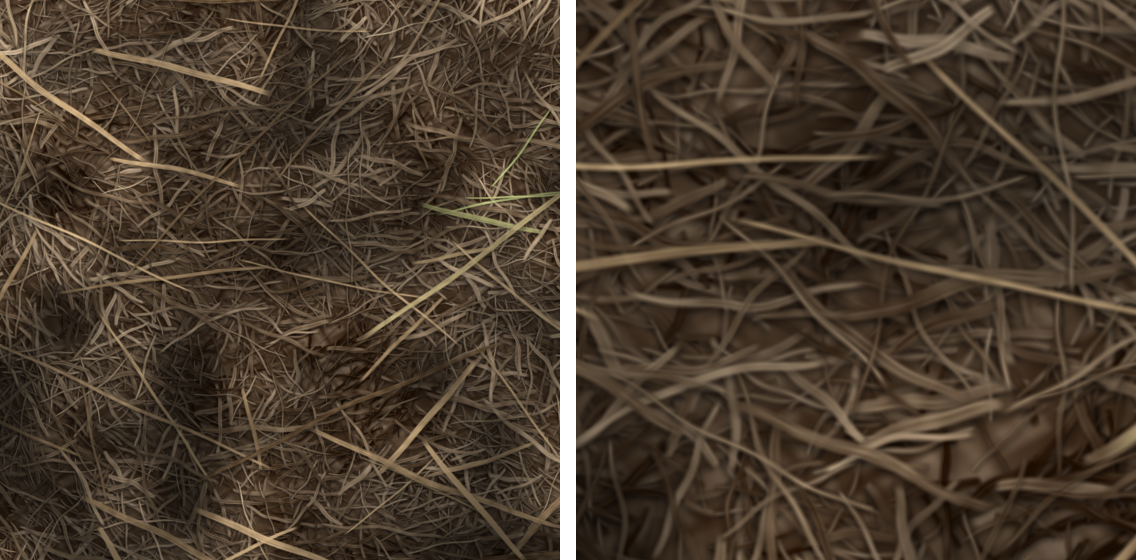
Left, the full canvas; right, a detail of the centre.
Give the GLSL for this texture, as a three.js fragment shader.

```glsl
// Draws a tangled mat of dry hay: fine brown fibres crossed by long pale stalks.
varying vec2 vUv;

const vec3 SHADE_BROWN = vec3(0.125, 0.075, 0.035);
const vec3 PALE_STRAW = vec3(0.53, 0.47, 0.4);
const vec3 DRY_TINT = vec3(1.0);
const vec3 GOLDEN_TINT = vec3(1.05, 1.0, 0.88);
const vec3 GREEN_TINT = vec3(0.88, 1.04, 0.78);
const vec2 GREEN_PATCH = vec2(0.88, 0.7);
const float EDGE = 0.0019;
const int FIBRE_LAYERS = 18;
const int STALK_LAYERS = 4;

// Width is in canvas units; bend is in cells; spread scales the stray angle.
struct Straw {
  float cells, halfWidth, density, bend, spread, tone;
  vec3 tint;
};

vec3 hash3(vec3 p) {
  p = fract(p * vec3(0.1031, 0.1030, 0.0973));
  p += dot(p, p.yxz + 33.33);
  return fract((p.xxy + p.yxx) * p.zyx);
}

float noise(vec2 p, float seed) {
  vec2 i = floor(p);
  vec2 f = smoothstep(0.0, 1.0, fract(p));
  float low = mix(hash3(vec3(i, seed)).x, hash3(vec3(i + vec2(1.0, 0.0), seed)).x, f.x);
  float high = mix(hash3(vec3(i + vec2(0.0, 1.0), seed)).x, hash3(vec3(i + 1.0, seed)).x, f.x);
  return mix(low, high, f.y);
}

vec2 rotate(vec2 p, float angle) {
  float c = cos(angle);
  float s = sin(angle);
  return vec2(c * p.x + s * p.y, c * p.y - s * p.x);
}

vec3 strawColor(float tone) {
  return mix(SHADE_BROWN, PALE_STRAW, clamp(tone, -0.1, 1.2));
}

// Prevailing direction: falling at lower left, rising at upper right.
float layAngle(vec2 p) {
  float rise = smoothstep(0.3, 0.8, p.x * 0.4 + p.y * 0.6);
  return mix(-0.45, 0.35, rise) + (noise(p * 3.0, 5.0) - 0.5) * 1.9;
}

// Dim, streaky depth seen between the fibres.
vec3 undergrowth(vec2 uv) {
  float rising = noise(rotate(uv, 0.5) * vec2(25.0, 130.0), 11.0);
  float falling = noise(rotate(uv, -0.9) * vec2(30.0, 140.0), 12.0);
  return strawColor(0.5 * rising * falling + 0.25 * noise(uv * 14.0, 13.0));
}

// Lays one straw per grid cell over the colour beneath, with a soft shadow.
vec3 layStraws(vec3 color, vec2 uv, Straw straw, float seed) {
  vec2 grid = uv * straw.cells;
  for (int n = 0; n < 9; n++) {
    vec2 cell = floor(grid) + vec2(mod(float(n), 3.0), floor(float(n) / 3.0)) - 1.0;
    vec3 place = hash3(vec3(cell, seed));
    vec3 form = hash3(vec3(cell, seed + 57.0));
    if (form.z > straw.density) continue;

    // Local frame: x runs along the straw, y across it, with a blunt kink.
    vec2 root = cell + place.xy;
    float turn = 2.0 * place.z - 1.0;
    float angle = layAngle(root / straw.cells) + turn * mix(abs(turn), 1.0, 0.4) * straw.spread;
    vec2 q = rotate(grid - root, angle);
    float kink = fract(form.y * 13.0) - 0.5;
    q.y += straw.bend * (kink * sqrt(q.x * q.x + 0.01) + 0.04 * sin(q.x * 9.0 + form.x * 40.0));

    float t = q.x / mix(0.4, 0.88, form.x);
    float y = q.y / straw.cells;
    float width = straw.halfWidth * mix(0.5, 1.8, form.y * form.y) * (1.0 - 0.35 * t * t);
    float ends = 1.0 - smoothstep(0.85, 1.0, abs(t));
    float shadow = 1.0 - smoothstep(0.0, width * 2.0 + 0.003, abs(y + width * 0.8));
    color *= 1.0 - 0.24 * shadow * ends;

    float cover = ends * (1.0 - smoothstep(width - EDGE, width + EDGE, abs(y)));
    if (cover > 0.0) {
      float streak = noise(vec2(q.x / straw.cells * 40.0, y * 450.0), seed + 3.0);
      float clump = noise(root / straw.cells * 9.0, 41.0);
      float tone = straw.tone + (fract(form.z * 37.0) - 0.5) * 0.6 + (clump - 0.5) * 0.5
                 + (streak - 0.5) * 0.25 + (noise(uv * 90.0, seed) - 0.5) * 0.25;
      float green = 1.0 - smoothstep(0.04, 0.2, distance(root / straw.cells, GREEN_PATCH));
      vec3 tint = mix(straw.tint, GREEN_TINT, green * step(1.04, straw.tint.r));
      color = mix(color, strawColor(tone) * tint, cover * 0.88);
    }
  }
  return color;
}

void main() {
  vec3 color = undergrowth(vUv);
  float pocket = 1.0 - smoothstep(0.15, 0.55, noise(vUv * 8.0, 21.0));

  // Straight fibres, from the short dark depth up to the longer lit top.
  for (int k = 0; k < FIBRE_LAYERS; k++) {
    float h = float(k) / float(FIBRE_LAYERS - 1);
    Straw fibre = Straw(mix(24.0, 6.5, h), mix(0.0021, 0.0029, h), mix(0.95, 0.75, h), 0.4,
                        1.57, mix(0.4, 0.8, h) - 0.28 * pocket, mix(DRY_TINT, GOLDEN_TINT, 0.4 * h));
    color = layStraws(color, vUv, fibre, 100.0 + 7.0 * float(k));
  }

  // Sparse long stalks.
  for (int k = 0; k < STALK_LAYERS; k++) {
    float h = float(k) / float(STALK_LAYERS - 1);
    Straw stalk = Straw(mix(5.5, 2.6, h), mix(0.0034, 0.0047, h), 0.5, 0.12, 1.1, 0.88, GOLDEN_TINT);
    color = layStraws(color, vUv, stalk, 300.0 + 11.0 * float(k));
  }

  // Broad unevenness of the light.
  float light = 0.55 * smoothstep(0.15, 0.85, noise(vUv * 3.5, 31.0))
              + 0.45 * smoothstep(0.15, 0.85, noise(vUv * 9.0, 32.0));
  gl_FragColor = vec4(color * mix(0.55, 1.55, light), 1.0);
}
```
